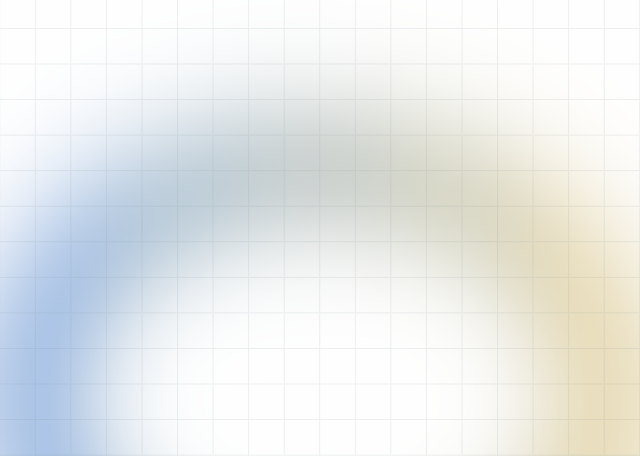
Give the GLSL for this background, as a Shadertoy shader.

```glsl
// Signed distance estimate to an ellipse with the given radii
float ellipseDistance(vec2 p, vec2 radii) {
    float f = length(p / radii);
    float slope = max(length(p / (radii * radii)), 1e-4);
    return f * (f - 1.0) / slope;
}

// Box-filtered coverage of thin grid lines on both axes
float gridCoverage(vec2 p, float cell, float width, float pixel) {
    vec2 d = abs(mod(p + 0.5 * cell, cell) - 0.5 * cell);
    vec2 lines = clamp((0.5 * (width + pixel) - d) / pixel, 0.0, min(1.0, width / pixel));
    return max(lines.x, lines.y);
}

// Blue to sage to sand, from left to right
vec3 ringColor(float x) {
    vec3 blue = vec3(0.678, 0.773, 0.902);
    vec3 mist = vec3(0.745, 0.808, 0.855);
    vec3 sage = vec3(0.802, 0.824, 0.815);
    vec3 olive = vec3(0.855, 0.850, 0.785);
    vec3 sand = vec3(0.914, 0.871, 0.745);
    vec3 color = mix(blue, mist, smoothstep(0.06, 0.30, x));
    color = mix(color, sage, smoothstep(0.25, 0.52, x));
    color = mix(color, olive, smoothstep(0.48, 0.74, x));
    return mix(color, sand, smoothstep(0.70, 0.94, x));
}

void mainImage(out vec4 fragColor, in vec2 fragCoord) {
    // Canvas width is one unit
    float pixel = 1.0 / iResolution.x;
    vec2 uv = fragCoord * pixel;

    // Soft elliptical glow
    float d = ellipseDistance(uv - vec2(0.5, 0.086), vec2(0.439, 0.358));
    float spread = d < 0.0 ? 0.093 : 0.097;
    float glow = exp(-0.5 * d * d / (spread * spread));
    vec3 color = mix(vec3(0.998), ringColor(uv.x), glow);

    // Fine grid
    float grid = gridCoverage(uv - vec2(-0.0004, 0.0014), 1.0 / 18.0, 0.0014, pixel);
    color = mix(color, vec3(0.45, 0.52, 0.54), 0.14 * grid);

    fragColor = vec4(color, 1.0);
}
```
